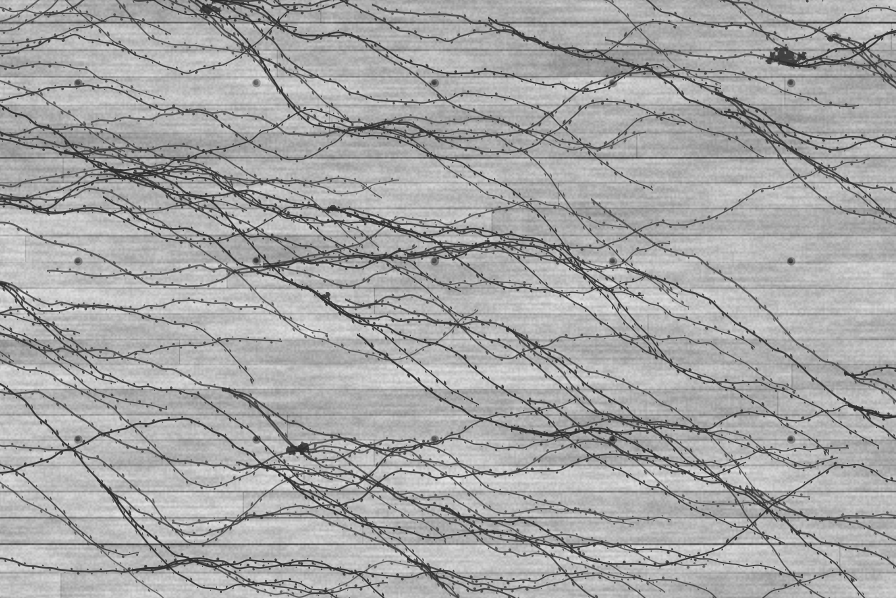
Give the GLSL for this texture, as a Shadertoy shader.

```glsl
// Bare, budded climbing vines sprawling over a board-marked concrete wall.

const float VINES = 44.0;
const float BRANCHES = 3.0;
const float BOARDS = 23.0;
const float VINE_TONE = 0.18;

float hash(vec2 p) {
    vec3 q = fract(p.xyx * 0.1031);
    q += dot(q, q.yzx + 33.33);
    return fract((q.x + q.y) * q.z);
}

float noise(vec2 p) {
    vec2 cell = floor(p), f = fract(p);
    f = f * f * (3.0 - 2.0 * f);
    float low = mix(hash(cell), hash(cell + vec2(1, 0)), f.x);
    float high = mix(hash(cell + vec2(0, 1)), hash(cell + vec2(1, 1)), f.x);
    return mix(low, high, f.y);
}

// Soft coverage of a shape from its signed distance
float cover(float dist, float px) {
    return clamp(0.5 - dist / px, 0.0, 1.0);
}

// Boards with tone, grain, gaps and butt joints
float wallTone(vec2 p, float px) {
    float level = p.y * BOARDS + 0.35 * (noise(vec2(p.y * 9.0, 3.0)) - 0.5);
    float row = floor(level);
    float edge = min(fract(level), 1.0 - fract(level)) / BOARDS;
    float joint = p.x - 1.5 * hash(vec2(row, 71.0));
    float tone = 0.745 - 0.035 * p.y;
    tone += 0.10 * (hash(vec2(row, 12.0 + step(0.0, joint))) - 0.5);
    tone += 0.13 * (noise(p * vec2(4.0, 9.0) + row * 5.0) - 0.5);
    tone += 0.09 * (noise(p * vec2(9.0, 230.0)) - 0.5);
    tone += 0.07 * (noise(p * vec2(45.0, 120.0)) - 0.5);
    tone += 0.09 * (noise(p * 310.0) - 0.5);
    float gapRow = floor(level + 0.5);
    float gap = mix(0.08, 0.42, pow(hash(vec2(gapRow, 29.0)), 2.0));
    gap *= 0.5 + 0.9 * noise(vec2(p.x * 8.0, gapRow));
    tone -= gap * cover(edge - 0.0014, px);
    return tone - 0.14 * cover(abs(joint) - 0.0008, px);
}

// Regular grid of form-tie holes
float tieHole(vec2 p, float pitch, float px) {
    vec2 q = mod(p - vec2(0.131, 0.265) + 0.5 * pitch, pitch) - 0.5 * pitch;
    float disc = cover(length(q) - 0.0070, px);
    float core = cover(length(q - vec2(-0.001, 0.001)) - 0.0042, px);
    return 0.22 * disc + 0.20 * core;
}

// Height of a vine branch at x; branches part from the trunk at the fork
float vineHeight(float x, vec2 fork, float slope, float spread, float seed, float branch) {
    float t = x - fork.x;
    float past = max(t, 0.0);
    float y = fork.y - slope * t;
    y += 0.12 * (noise(vec2(x * 3.5, seed)) - noise(vec2(fork.x * 3.5, seed)));
    y += 0.030 * (noise(vec2(x * 12.0, seed + 1.0)) - 0.5);
    y += 0.007 * (noise(vec2(x * 48.0, seed + 2.0 + branch)) - 0.5);
    float sway = noise(vec2(x * 6.0, seed + 5.0 + branch)) - 0.5;
    return y + spread * past + 0.09 * sway * smoothstep(0.0, 0.22, past);
}

// Stem plus buds alternating on both sides; offset is measured across the stem
float buddedStem(float x, float offset, float stretch, float halfWidth, float seed, float px) {
    float stem = cover(abs(offset) - halfWidth, px);
    float pitch = 0.0125 / stretch;
    float index = floor(x / pitch);
    float side = mod(index, 2.0) * 2.0 - 1.0;
    float shift = 0.5 * (hash(vec2(index, seed)) - 0.5);
    float along = (fract(x / pitch) - 0.5 - shift) * 0.0125;
    float radius = mix(0.0008, 0.0025, hash(vec2(index, seed + 9.0)));
    float bud = cover(length(vec2(along, offset - side * 0.0032)) - radius, px);
    return max(stem, 0.9 * bud);
}

// Ragged knot of twigs
float tangle(vec2 q, float size) {
    float rim = 1.0 - length(q / (size * vec2(1.7, 0.8)));
    float twigs = noise(q * 130.0 + size * 900.0) + 0.5 * noise(q * 290.0) - 0.75;
    return smoothstep(0.25, 0.65, rim + 1.3 * twigs) * step(-0.6, rim);
}

// Darkness of all vines at a point
float vineCover(vec2 p, float px) {
    float light = 1.0;
    for (float i = 0.0; i < VINES; i++) {
        float seed = i * 13.0 + 40.0;
        float rank = (i + hash(vec2(seed, 1.0))) / VINES;
        vec2 fork = vec2(mix(-0.45, 1.45, hash(vec2(seed, 2.0))), 1.22 - 1.2 * pow(rank, 1.15));
        float slope = mix(-0.06, 0.58, hash(vec2(seed, 3.0)));
        float fan = mix(0.08, 0.24, hash(vec2(seed, 4.0)));
        float back = mix(0.25, 0.65, hash(vec2(seed, 5.0)));
        for (float j = 0.0; j < BRANCHES; j++) {
            float reach = mix(0.35, 0.95, hash(vec2(seed, 6.0 + j)));
            float t = p.x - fork.x;
            float begin = j < 0.5 ? -back : 0.0;
            if (t < begin || t > reach) continue;
            float spread = (j - 1.0) * fan;
            float y = vineHeight(p.x, fork, slope, spread, seed, j);
            if (abs(p.y - y) > 0.04) continue;
            float ahead = vineHeight(p.x + 0.002, fork, slope, spread, seed, j);
            float stretch = length(vec2(1.0, (ahead - y) / 0.002));
            float width = mix(0.0015, 0.0009, max(t, 0.0) / reach);
            float meanStretch = length(vec2(1.0, slope - spread));
            float stem = buddedStem(p.x, (p.y - y) / stretch, meanStretch, width, seed + j, px);
            light *= 1.0 - stem * mix(0.68, 1.0, hash(vec2(seed, 20.0 + j)));
        }
        float size = mix(0.008, 0.026, pow(hash(vec2(seed, 31.0)), 2.0));
        if (hash(vec2(seed, 30.0)) > 0.55) light *= 1.0 - 0.85 * tangle(p - fork, size);
    }
    return 1.0 - light;
}

void mainImage(out vec4 fragColor, in vec2 fragCoord) {
    vec2 p = fragCoord / iResolution.y;
    float px = 1.0 / iResolution.y;
    float tone = wallTone(p, px) - tieHole(p, 0.298, px);
    tone = mix(tone, VINE_TONE, vineCover(p, px));
    fragColor = vec4(vec3(clamp(tone, 0.0, 1.0)), 1.0);
}
```
